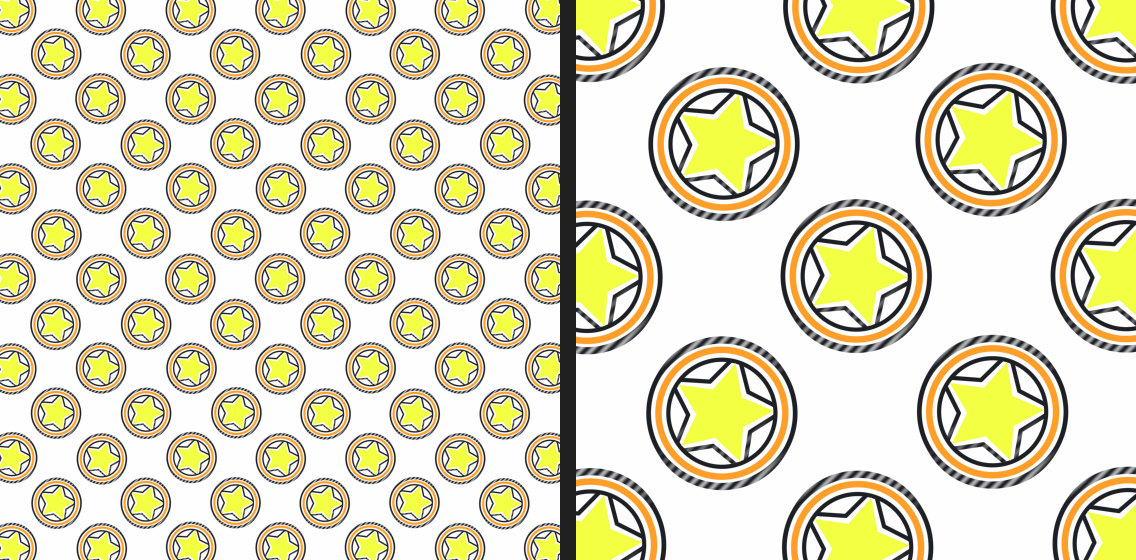
Left: the whole. Right: its middle third, enlarged.
A Shadertoy shader for this pattern:

```glsl
// Staggered lattice of ringed badges, each holding a yellow five-pointed star.

const float PI = 3.14159265;

// Layout, in canvas units
const float PERIOD = 0.1602;
const vec2  ORIGIN = vec2(0.5010, 0.5020);
const float JITTER = 0.0014;
const float TILT = 0.07;

// Badge sizes, in units of the badge radius
const float BADGE_RADIUS = 0.0452;
const float OUTER_RING = 0.965;
const float OUTER_WIDTH = 0.062;
const float ROPE_WIDTH = 0.095;
const float ORANGE_RING = 0.835;
const float ORANGE_WIDTH = 0.085;
const float INNER_RING = 0.705;
const float INNER_WIDTH = 0.055;
const vec2  STAR_RADII = vec2(0.68, 0.335);     // tip, notch
const vec2  OUTLINE_RADII = vec2(0.82, 0.445);
const float OUTLINE_WIDTH = 0.055;

// Diagonal hatching on the near-horizontal strokes
const float HATCH_PERIOD = 0.115;
const float HATCH_DEPTH = 0.65;

const vec3 PAPER = vec3(0.995);
const vec3 INK = vec3(0.11, 0.12, 0.14);
const vec3 ORANGE = vec3(1.0, 0.62, 0.16);
const vec3 YELLOW = vec3(0.95, 1.0, 0.26);

vec2 hash2(vec2 p) {
    vec3 q = fract(p.xyx * vec3(0.1031, 0.1030, 0.0973));
    q += dot(q, q.yzx + 33.33);
    return fract((q.xx + q.yz) * q.zy);
}

// Signed distance to a five-pointed star with one tip on +x
float starDistance(vec2 p, vec2 radii) {
    float halfSector = PI / 5.0;
    float angle = abs(mod(atan(p.y, p.x) + halfSector, 2.0 * halfSector) - halfSector);
    vec2 folded = length(p) * vec2(cos(angle), sin(angle));
    vec2 tip = vec2(radii.x, 0.0);
    vec2 edge = radii.y * vec2(cos(halfSector), sin(halfSector)) - tip;
    vec2 q = folded - tip;
    float along = clamp(dot(q, edge) / dot(edge, edge), 0.0, 1.0);
    float inside = sign(edge.x * q.y - edge.y * q.x);
    return -inside * length(q - edge * along);
}

float fill(float d, float aa) {
    return 1.0 - smoothstep(-aa, aa, d);
}

float stroke(float d, float width, float aa) {
    return fill(abs(d) - 0.5 * width, aa);
}

vec3 paintBadge(vec3 color, vec2 p, float tilt, float aa) {
    float r = length(p);
    float steep = smoothstep(0.45, 0.9, abs(p.y) / max(r, 0.001));
    float hatch = 0.5 + 0.5 * sin(2.0 * PI * (p.x - p.y) * 0.7071 / HATCH_PERIOD);

    // Rings: the outer one turns rope-like toward top and bottom
    float ropeInk = 1.0 - HATCH_DEPTH * steep * hatch;
    float ropeWidth = mix(OUTER_WIDTH, ROPE_WIDTH, steep);
    color = mix(color, INK, ropeInk * stroke(r - OUTER_RING, ropeWidth, aa));
    color = mix(color, ORANGE, stroke(r - ORANGE_RING, ORANGE_WIDTH, aa));
    color = mix(color, INK, stroke(r - INNER_RING, INNER_WIDTH, aa));

    // Star outline, cut off by the inner ring
    float c = cos(tilt), s = sin(tilt);
    vec2 q = mat2(c, -s, s, c) * p;
    float outline = stroke(starDistance(q, OUTLINE_RADII), OUTLINE_WIDTH, aa);
    float lineInk = 1.0 - 0.5 * HATCH_DEPTH * hatch * smoothstep(0.0, 0.4, -p.y);
    color = mix(color, INK, lineInk * outline * fill(r - INNER_RING, aa));

    // Filled star
    return mix(color, YELLOW, fill(starDistance(q, STAR_RADII), aa));
}

void mainImage(out vec4 fragColor, in vec2 fragCoord) {
    vec2 uv = fragCoord / iResolution.y;
    float aa = 0.75 / (iResolution.y * BADGE_RADIUS);
    vec3 color = PAPER;

    // Two square lattices, the second shifted by half a cell
    for (int layer = 0; layer < 2; layer++) {
        vec2 grid = (uv - ORIGIN) / PERIOD + 0.5 * float(layer);
        vec2 cell = floor(grid + 0.5);
        vec2 local = (grid - cell) * PERIOD;
        vec2 seed = cell + 37.0 * float(layer) + 100.0;
        vec2 shift = (2.0 * hash2(seed) - 1.0) * JITTER;
        float tilt = (2.0 * hash2(seed + 61.0).x - 1.0) * TILT;
        color = paintBadge(color, (local - shift) / BADGE_RADIUS, tilt, aa);
    }

    fragColor = vec4(color, 1.0);
}
```
